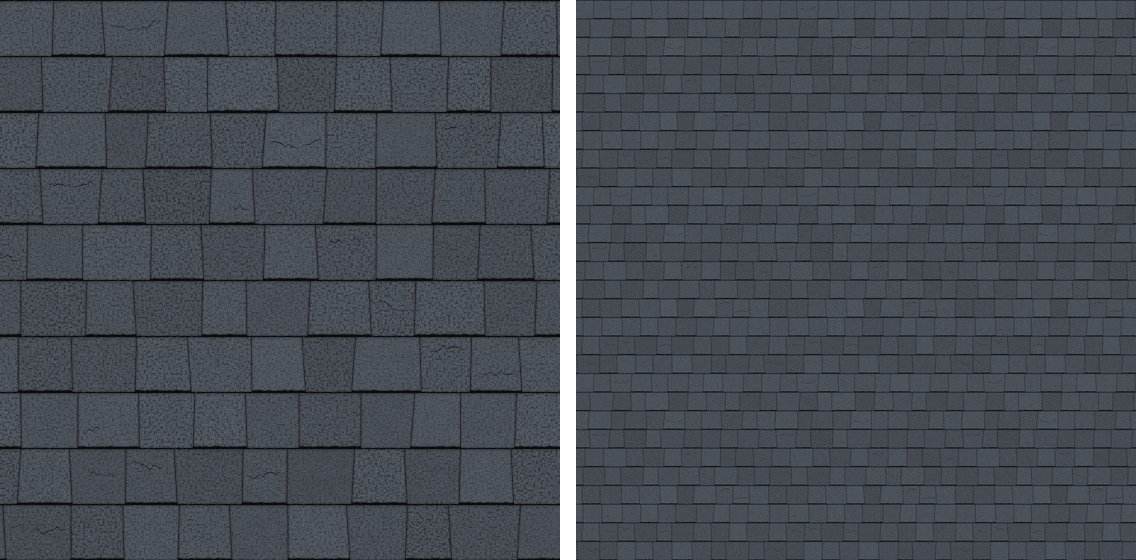
Left: one tile. Right: repeated 3 by 3.
This texture is drawn by a WebGL 2 fragment shader. Its source:

```glsl
#version 300 es
precision highp float;
// Seamless roof of dark slate-grey shingles: ten courses of ten tabs, every other tab raised.
uniform vec2 u_resolution;
out vec4 fragColor;

const float COUNT = 10.0; // courses down, and tabs across

float hash(vec2 p, float seed) {
  uvec3 u = uvec3(ivec3(vec3(p, seed))) * uvec3(1597334673u, 3812015801u, 2798796415u);
  uint n = (u.x ^ u.y ^ u.z) * 1597334673u;
  n = (n ^ (n >> 15)) * 2246822519u;
  return float((n ^ (n >> 13)) >> 8) / 16777216.0;
}

float gradientDot(vec2 cell, vec2 offset, float period, float seed) {
  float angle = 6.2831853 * hash(mod(cell, period), seed);
  return dot(vec2(cos(angle), sin(angle)), offset);
}

// Gradient noise, wrapping after a whole number of cells
float noise(vec2 p, float period, float seed) {
  vec2 i = floor(p), f = p - i;
  vec2 s = f * f * f * (f * (f * 6.0 - 15.0) + 10.0);
  vec2 e = vec2(0.0, 1.0);
  float low = mix(gradientDot(i, f, period, seed),
                  gradientDot(i + e.yx, f - e.yx, period, seed), s.x);
  float high = mix(gradientDot(i + e, f - e, period, seed),
                   gradientDot(i + 1.0, f - 1.0, period, seed), s.x);
  return mix(low, high, s.y);
}

// Left side of a tab; raised tabs widen towards the bottom
float tabEdge(float index, float course, float v) {
  vec2 id = vec2(mod(index, COUNT), course);
  float flare = mod(index, 2.0) < 0.5 ? 1.0 : -1.0;
  float slant = 0.09 * hash(id, 2.0) - 0.01;
  return index + 0.3 * (hash(id, 1.0) - 0.5) + flare * slant * (v - 0.5);
}

// Coverage of a band of the given half width
float band(float d, float halfWidth, float soft) {
  return 1.0 - smoothstep(halfWidth - 0.5 * soft, halfWidth + 0.5 * soft, d);
}

void main() {
  vec2 uv = gl_FragCoord.xy / u_resolution;
  vec2 p = uv * COUNT + vec2(0.0, 0.016);
  float soft = COUNT / u_resolution.y;
  float course = COUNT - 1.0 - mod(floor(p.y), COUNT);
  float v = fract(p.y);

  // Find the tab and its nearest side; courses drift in alternating steps
  float x = p.x - (0.94 - 0.087 * course + mod(course, 2.0));
  float tab = floor(x) - 1.0;
  float side = 1.0;
  for (float k = -1.0; k <= 2.0; k++) {
    float index = floor(x) + k;
    float d = x - tabEdge(index, course, v);
    if (d > 0.0) tab = index;
    side = min(side, abs(d));
  }
  vec2 id = vec2(mod(tab, COUNT), course);
  float raised = 1.0 - mod(id.x, 2.0);

  // Mineral granules, coarser on some tabs than on others
  float coarse = noise(uv * 230.0, 230.0, 3.0);
  float fine = noise(uv * 370.0, 370.0, 4.0);
  float mottle = noise(uv * 40.0, 40.0, 5.0);
  float roughness = mix(0.45, 1.1, hash(id, 6.0));
  float tone = 0.293 + 0.034 * hash(id, 7.0) + 0.006 * raised;
  tone += 0.014 * mottle + 0.065 * fine;
  tone -= roughness * 0.08 * smoothstep(0.02, 0.38, coarse);
  tone += roughness * 0.03 * smoothstep(0.05, 0.4, -coarse);

  // Soft shade below the course above, and a pale lip on raised tabs
  tone *= 1.0 - 0.2 * smoothstep(0.94, 1.0, v);
  tone += 0.025 * raised * band(abs(v - 0.062), 0.008, soft);
  vec3 color = tone * vec3(0.93, 1.0, 1.1);

  // Hairline cracks on a few tabs
  float wander = noise(vec2(p.x * 3.0, course + 0.5), 30.0, 8.0);
  float jag = noise(vec2(p.x * 12.0, course + 0.5), 120.0, 9.0);
  float crackHeight = mix(0.3, 0.8, hash(id, 10.0)) + 0.16 * wander + 0.09 * jag;
  float cracked = step(0.84, hash(id, 11.0)) * smoothstep(0.04, 0.2, side);
  float broken = smoothstep(-0.3, 0.15, noise(vec2(p.x * 4.0, course + 0.5), 40.0, 12.0));
  color *= 1.0 - 0.6 * cracked * broken * band(abs(v - crackHeight), 0.008, soft);

  // Cut between neighbouring tabs
  float worn = 0.55 + 0.3 * noise(uv * 60.0, 60.0, 13.0);
  color *= 1.0 - 0.2 * band(side, 0.02, 0.04);
  color = mix(color, vec3(0.08, 0.085, 0.095), worn * band(side, 0.008, soft));

  // Black shadow along the bottom, thicker under raised tabs
  float ragged = 0.014 * noise(uv * 130.0, 130.0, 14.0);
  float depth = mix(0.014, 0.042, raised) + ragged;
  float shadow = max(band(v, depth, soft), 0.75 * band(1.0 - v, 0.006, soft));
  color *= 1.0 - 0.25 * band(v, depth + 0.02, 0.03);
  color = mix(color, vec3(0.035, 0.036, 0.04), 0.95 * shadow);

  fragColor = vec4(color, 1.0);
}
```
